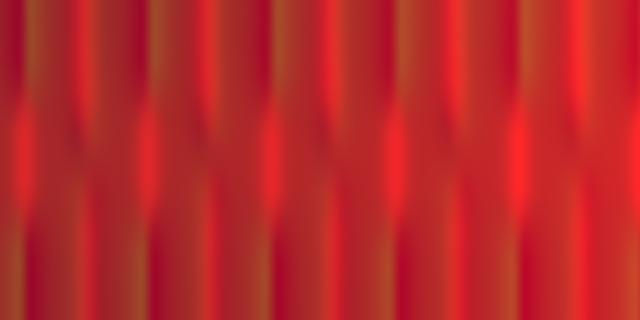
Reproduce this background procedurally as a WebGL 1 fragment shader.

```glsl
precision highp float;

uniform vec2 u_resolution;

// Lengths are fractions of the canvas height.
const float FOLD_SPACING = 0.1930;
const float FIRST_FOLD = 0.077;
const float CROSS_HEIGHT = 0.50;
const float CROSS_JITTER = 0.02;
const float STRONG_EDGE = 0.026;
const float WEAK_EDGE = 0.040;
const float TINT_REACH = 0.062;
const float GLOW_WIDTH = 0.040;

const vec3 BASE_RED = vec3(0.605, 0.152, 0.16);
const vec3 GLOW_TINT = vec3(0.215, 0.0, 0.005);
const float SIDE_LIGHT = 0.18;
const float BAND_LIGHT = 0.045;
const float STRONG_TINT = 0.145;
const float WEAK_TINT = 0.060;
const float SHADOW_DEPTH = 0.045;

float hash(float n) {
    return fract(sin(n * 127.1 + 11.7) * 43758.5453);
}

float bell(float x, float width) {
    float q = x / width;
    return exp(-q * q);
}

// Colour offset of one vertical fold; even folds are strong, odd ones weak.
vec3 foldTint(vec2 p, float index) {
    float odd = mod(index, 2.0);
    float rise = p.y - CROSS_HEIGHT - CROSS_JITTER * (hash(index) - 0.5);
    float bend = 0.008 * odd * smoothstep(0.0, 0.4, rise);
    float d = p.x - FIRST_FOLD - index * FOLD_SPACING + bend;

    // Highlights: lenses at mid height on even folds, tapering bars on odd ones.
    float lens = 1.0 - smoothstep(0.06, 0.29, abs(rise));
    float bar = smoothstep(-0.02, 0.26, abs(rise)) * (rise < 0.0 ? 0.75 : 1.0);
    float strength = mix(lens, bar, odd);
    float glow = strength * bell(d, GLOW_WIDTH * mix(0.55, 1.0, strength));
    glow *= mix(0.92, 1.05, hash(index + 40.0));

    // Olive on one side and crimson on the other, swapping at the crossing.
    float evenTurn = sign(rise) * smoothstep(0.08, 0.34, abs(rise)) * STRONG_TINT;
    float oddTurn = clamp(rise / 0.10, -1.0, 1.0) * WEAK_TINT;
    float edge = mix(STRONG_EDGE, WEAK_EDGE, odd);
    float side = 2.0 * smoothstep(-edge, edge, d) - 1.0;
    float olive = mix(evenTurn, oddTurn, odd) * side * bell(d, TINT_REACH);

    // Soft shadow beside the crossing of odd folds.
    float shadow = odd * SHADOW_DEPTH * bell(d + 0.030, 0.036) * bell(rise - 0.07, 0.10);

    return GLOW_TINT * glow + vec3(-shadow, olive, 0.0);
}

void main() {
    vec2 p = gl_FragCoord.xy / u_resolution.y;
    float across = gl_FragCoord.x / u_resolution.x;

    // Base cloth, lit from the right and across the middle.
    vec3 color = BASE_RED;
    color.r += SIDE_LIGHT * pow(across, 1.6);
    color.r += BAND_LIGHT * bell(p.y - CROSS_HEIGHT, 0.25);
    color.g += 0.03 * across * smoothstep(0.5, 1.0, p.y);

    // Sum the nearest folds.
    float nearest = floor((p.x - FIRST_FOLD) / FOLD_SPACING + 0.5);
    for (int i = -1; i <= 1; i++) {
        color += foldTint(p, nearest + float(i));
    }

    gl_FragColor = vec4(clamp(color, 0.0, 1.0), 1.0);
}
```
